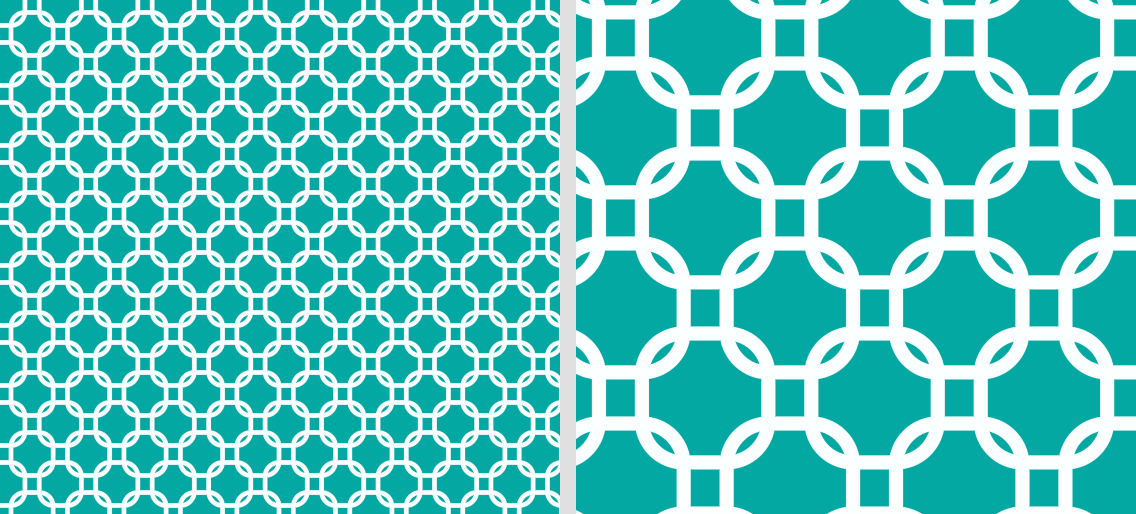
Left: the whole. Right: its middle third, enlarged.
This pattern is drawn by a Shadertoy shader. Its source:

```glsl
// Staggered lattice of interlocking rounded squares, white outlines on teal.

// Signed distance to a box with rounded corners.
float roundedBox(vec2 p, vec2 halfSize, float radius) {
    vec2 q = abs(p) - halfSize + radius;
    return length(max(q, 0.0)) + min(max(q.x, q.y), 0.0) - radius;
}

// Distance to the outline of the nearest link in one rectangular grid.
float linkGrid(vec2 p, vec2 period) {
    vec2 local = p - period * round(p / period);
    return abs(roundedBox(local, vec2(0.0410, 0.0418), 0.0270));
}

void mainImage(out vec4 fragColor, in vec2 fragCoord) {
    // Canvas height is one unit; a link is centred on the lower edge.
    vec2 p = fragCoord / iResolution.y - vec2(0.0624, 0.0);
    vec2 period = vec2(0.10986, 0.11674);

    // Two grids, the second shifted by half a period both ways.
    float dist = min(linkGrid(p, period), linkGrid(p - 0.5 * period, period));

    // Outline with an edge about one pixel soft.
    float soft = 0.7 / iResolution.y;
    float line = 1.0 - smoothstep(-soft, soft, dist - 0.0046);

    vec3 teal = vec3(0.01, 0.66, 0.64);
    vec3 white = vec3(0.99, 1.0, 1.0);
    fragColor = vec4(mix(teal, white, line), 1.0);
}
```
